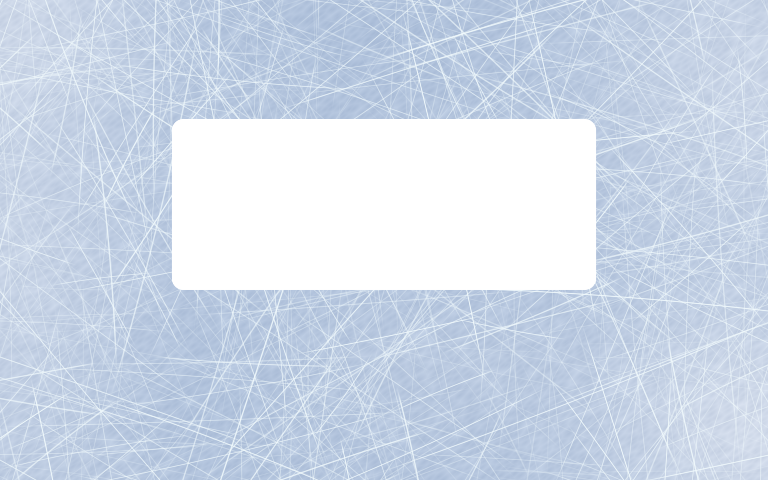
Write a WebGL 2 fragment shader that draws this background.

```glsl
#version 300 es
precision highp float;
// Scratched pale-blue ice with frosted edges and a blank rounded white panel.

uniform vec2 u_resolution;
out vec4 fragColor;

const int SCRATCHES = 850;
const vec3 ICE_DEEP = vec3(0.685, 0.757, 0.860);
const vec3 ICE_FROST = vec3(0.820, 0.858, 0.920);
const vec3 SCRATCH = vec3(0.945, 0.980, 0.990);
const vec3 PANEL = vec3(1.0);

vec4 hash4(vec2 seed) {
  vec4 q = fract(seed.xyxy * vec4(0.1031, 0.1030, 0.0973, 0.1099));
  q += dot(q, q.wzxy + 33.33);
  return fract((q.xxyz + q.yzzw) * q.zywx);
}

mat2 rotation(float angle) {
  float c = cos(angle), s = sin(angle);
  return mat2(c, s, -s, c);
}

// Distance to the nearest random cell point, about 0 to 1.
float cellular(vec2 p) {
  vec2 cell = floor(p), local = fract(p);
  float nearest = 2.0;
  for (int y = -1; y <= 1; y++) {
    for (int x = -1; x <= 1; x++) {
      vec2 offset = vec2(x, y);
      vec2 point = offset + hash4(cell + offset + 90.0).xy;
      nearest = min(nearest, length(point - local));
    }
  }
  return nearest;
}

float glow(vec2 p, vec2 center, vec2 radius) {
  vec2 d = (p - center) / radius;
  return exp(-dot(d, d));
}

float roundedBox(vec2 p, vec2 halfSize, float radius) {
  vec2 d = abs(p) - halfSize + radius;
  return length(max(d, 0.0)) + min(max(d.x, d.y), 0.0) - radius;
}

// Frost gathers at the sides and corners; the middle stays deep blue.
float frost(vec2 p, float aspect) {
  float side = 0.5 * aspect;
  float f = 0.18 + 0.25 * smoothstep(0.4, 1.0, abs(p.x) / side);
  f += 0.45 * glow(p, vec2(-side, 0.48), vec2(0.30, 0.25));
  f += 0.28 * glow(p, vec2(-side, -0.05), vec2(0.28, 0.30));
  f += 0.35 * glow(p, vec2(side, 0.34), vec2(0.38, 0.28));
  f += 0.60 * glow(p, vec2(side, -0.40), vec2(0.36, 0.22));
  f += 0.14 * glow(p, vec2(0.12, -0.26), vec2(0.40, 0.12));
  f -= 0.14 * glow(p, vec2(0.02, 0.43), vec2(0.34, 0.16));
  f -= 0.12 * glow(p, vec2(-0.38, -0.30), vec2(0.24, 0.20));
  return f;
}

// Fine slanted grain over broader soft mottling.
float grain(vec2 p) {
  vec2 q = rotation(-0.65) * p;
  float streaks = cellular(q * vec2(38.0, 105.0)) - 0.5;
  float mottling = cellular(q * vec2(14.0, 30.0) + 40.0) - 0.5;
  return 0.65 * streaks + 0.35 * mottling;
}

// A gently bowed stroke with fading ends, kept stable below pixel width.
float scratch(vec2 p, float halfLength, float width, float bow, float pixel) {
  float along = p.x / halfLength;
  float across = abs(p.y - bow * (1.0 - along * along));
  float drawn = max(width, pixel);
  float fade = 1.0 - smoothstep(0.65, 1.0, abs(along));
  return (1.0 - smoothstep(0.0, drawn, across)) * fade * width / drawn;
}

float scratches(vec2 p, float aspect, float pixel) {
  float clear = 1.0;
  for (int i = 0; i < SCRATCHES; i++) {
    vec4 place = hash4(vec2(float(i) + 1.0, 17.0));
    vec4 shape = hash4(vec2(float(i) + 1.0, 53.0));
    vec2 center = (place.xy - 0.5) * vec2(aspect + 0.2, 1.2);
    vec2 q = rotation(3.14159 * place.z) * (p - center);
    float halfLength = mix(0.10, 0.48, place.w);
    float width = mix(0.0013, 0.0029, shape.x * shape.x);
    float strength = mix(0.22, 0.90, shape.y * shape.y);
    float bow = (shape.z - 0.5) * 0.07 * halfLength;
    clear *= 1.0 - strength * scratch(q, halfLength, width, bow, pixel);
  }
  return 1.0 - clear;
}

void main() {
  float pixel = 1.0 / u_resolution.y;
  float aspect = u_resolution.x * pixel;
  vec2 p = (gl_FragCoord.xy - 0.5 * u_resolution) * pixel;

  // Ice surface
  vec3 color = mix(ICE_DEEP, ICE_FROST, clamp(frost(p, aspect), 0.0, 1.1));
  color += grain(p) * vec3(0.095, 0.085, 0.065);

  // Skate-like marks
  color = mix(color, SCRATCH, scratches(p, aspect, pixel));

  // Blank panel
  float panel = roundedBox(p - vec2(0.0, 0.074), vec2(0.442, 0.178), 0.024);
  color = mix(color, PANEL, 1.0 - smoothstep(-0.5 * pixel, 0.5 * pixel, panel));

  fragColor = vec4(clamp(color, 0.0, 1.0), 1.0);
}
```
